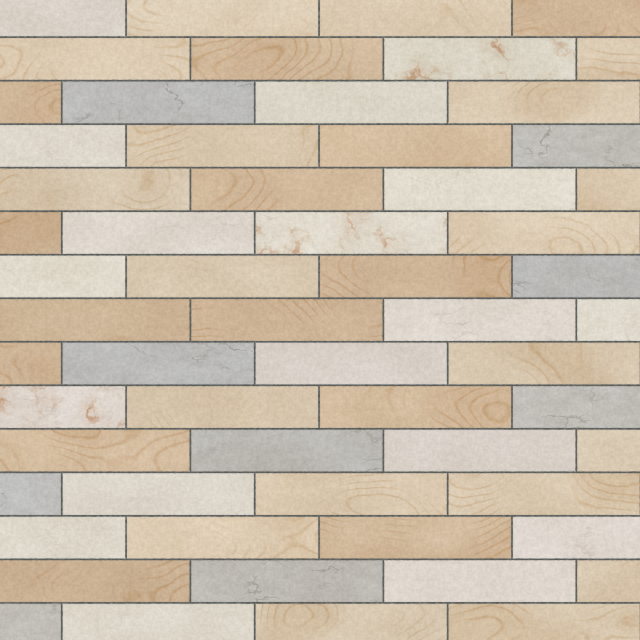
Reproduce this texture procedurally as a Shadertoy shader.

```glsl
vec2 hash2(vec2 p) {
    vec3 a = fract(p.xyx * vec3(0.1031, 0.1030, 0.0973));
    a += dot(a, a.yzx + 33.33);
    return fract((a.xx + a.yz) * a.zy);
}

float cornerSlope(vec2 cell, vec2 corner, vec2 f) {
    float angle = 6.2832 * hash2(cell + corner).x;
    return dot(vec2(cos(angle), sin(angle)), f - corner);
}

// Gradient noise, roughly -0.7 to 0.7
float noise(vec2 p) {
    vec2 i = floor(p), f = p - i;
    vec2 u = f * f * f * (f * (f * 6.0 - 15.0) + 10.0);
    return mix(mix(cornerSlope(i, vec2(0, 0), f), cornerSlope(i, vec2(1, 0), f), u.x),
               mix(cornerSlope(i, vec2(0, 1), f), cornerSlope(i, vec2(1, 1), f), u.x), u.y);
}

float fbm(vec2 p) {
    float sum = 0.0, amp = 0.6;
    for (int i = 0; i < 5; i++) {
        sum += amp * noise(p);
        p = mat2(1.6, 1.2, -1.2, 1.6) * p + 7.3;
        amp *= 0.5;
    }
    return sum;
}

// Curved sediment bands and warm stains
vec3 sandstone(vec3 color, vec2 s, vec2 rnd) {
    float contour = noise(s * vec2(6.0, 9.0)) + 0.06 * fbm(s * 20.0);
    float mask = smoothstep(0.0, 0.35, noise(s * 8.0 + 31.0) + 0.3 * rnd.x - 0.05);
    float bands = pow(0.5 + 0.5 * sin(contour * 55.0), 8.0);
    float stain = smoothstep(-0.05, 0.3, contour + 0.15 * fbm(s * 30.0));
    color -= vec3(0.035, 0.055, 0.075) * stain * rnd.y;
    return color - vec3(0.04, 0.065, 0.09) * bands * mask;
}

// Thin broken cracks and cloudy patches
vec3 slate(vec3 color, vec2 s, float strength) {
    float crack = 1.0 - smoothstep(0.0, 0.035, abs(fbm(s * vec2(11.0, 20.0))));
    float mask = smoothstep(0.0, 0.35, noise(s * 13.0 + 57.0));
    color += 0.05 * strength * fbm(s * vec2(25.0, 50.0));
    return color - vec3(0.12, 0.125, 0.13) * crack * mask * strength;
}

// Rust-coloured network with blotches
vec3 rust(vec3 color, vec2 s) {
    float web = 1.0 - smoothstep(0.0, 0.09, abs(fbm(s * 22.0)));
    float blotch = smoothstep(-0.1, 0.4, fbm(s * 14.0 + 19.0));
    return mix(color, vec3(0.70, 0.51, 0.36), blotch * (0.2 + 0.6 * web));
}

void mainImage(out vec4 fragColor, in vec2 fragCoord) {
    vec2 uv = fragCoord / iResolution.xy;

    // Running bond: each row is shifted by a third of a tile
    vec2 size = vec2(0.3015, 0.068);
    vec2 q = vec2(uv.x - 0.2975, 0.942 - uv.y) / size;
    q.x -= floor(q.y) / 3.0;
    vec2 id = floor(q);
    vec2 rnd = hash2(id + 40.0);
    vec2 rnd2 = hash2(id + 91.0);
    vec2 s = uv + floor(rnd * 60.0) * 1.37;

    // Evenly spread choice of stone
    float kind = fract(dot(id, vec2(0.7549, 0.5698)) + 0.15 * rnd.x);
    vec3 stone;
    if (kind < 0.53) {
        vec3 beige = mix(vec3(0.85, 0.78, 0.68), vec3(0.86, 0.80, 0.71), rnd2.x);
        vec3 tan = mix(vec3(0.80, 0.70, 0.585), vec3(0.835, 0.745, 0.635), rnd2.x);
        stone = sandstone(kind < 0.22 ? tan : beige, s, rnd);
    } else if (kind < 0.80) {
        stone = mix(vec3(0.87, 0.85, 0.79), vec3(0.86, 0.825, 0.795), rnd2.x);
        stone = slate(stone, s, 0.45 * rnd2.y);
        if (rnd.y > 0.85) stone = rust(stone, s);
    } else {
        stone = mix(vec3(0.75, 0.735, 0.705), vec3(0.735, 0.735, 0.73), rnd2.x);
        stone = slate(stone, s, 0.6 + 0.6 * rnd2.y);
    }

    // Tone drift, mottling and grain
    stone += 0.03 * (rnd2.y - 0.5);
    stone += vec3(0.045, 0.055, 0.065) * fbm(s * vec2(9.0, 14.0));
    stone += 0.03 * noise(s * 110.0) + 0.035 * noise(uv * 240.0);

    // Worn tile rim and narrow dark joint
    vec2 local = fract(q);
    vec2 toEdge = min(local, 1.0 - local) * size;
    float d = min(toEdge.x, toEdge.y);
    stone *= 1.0 - 0.06 * (1.0 - smoothstep(0.001, 0.004, d));
    float halfWidth = 0.0013 + 0.0005 * noise(uv * 200.0);
    float joint = clamp((halfWidth - d) * iResolution.y + 0.5, 0.0, 1.0);
    vec3 grout = vec3(0.38, 0.39, 0.38) + 0.08 * noise(uv * 180.0);
    fragColor = vec4(mix(stone, grout, joint), 1.0);
}
```
